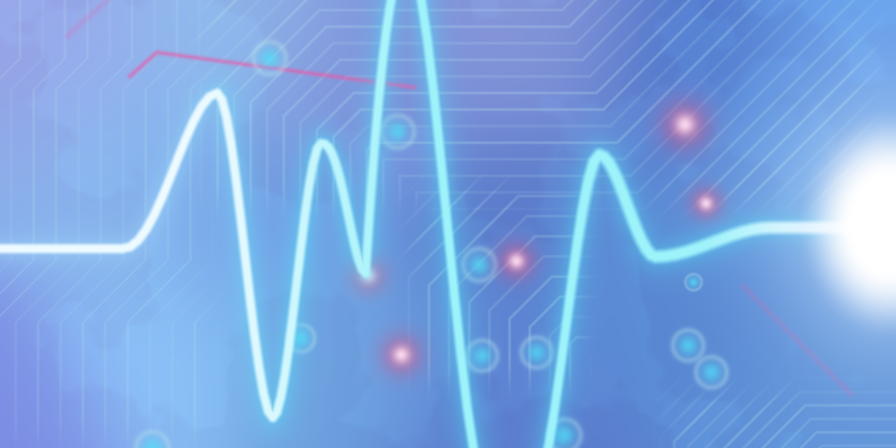
Reproduce this background procedurally as a WebGL 2 fragment shader.

```glsl
#version 300 es
precision highp float;
// A glowing pulse line over blue circuit traces, soft map shapes and light nodes.
uniform vec2 u_resolution;
out vec4 outColor;

// Canvas units: x runs 0..2, y runs 0..1.
const float PULSE_WIDTH = 0.0125;
const float PULSE_GLOW = 0.024;
const float TRACE_SPACING = 0.037;
const float TRACE_WIDTH = 0.0030;
const float TRACE_ALPHA = 0.32;
const float POOL_SIZE = 0.23;
const int PULSE_STEPS = 12;
const vec2 FLARE_CENTER = vec2(1.985, 0.50);
const vec3 TRACE_COLOR = vec3(0.72, 0.88, 0.93);
const vec3 CYAN = vec3(0.32, 0.87, 0.97);
const vec3 PINK = vec3(0.91, 0.36, 0.66);
const vec3 RED = vec3(0.88, 0.30, 0.50);

// Broad colour pools of the backdrop.
const vec2 POOL_POS[16] = vec2[16](
  vec2(0.08, 0.92), vec2(0.25, 0.58), vec2(0.36, 0.25), vec2(0.0, 0.1),
  vec2(0.52, 0.92), vec2(0.85, 0.82), vec2(0.75, 0.2), vec2(1.12, 0.5),
  vec2(1.18, 0.92), vec2(1.55, 0.85), vec2(1.5, 0.3), vec2(1.85, 0.1),
  vec2(1.92, 0.9), vec2(1.12, 0.1), vec2(1.75, 0.6), vec2(0.55, 0.5));
const vec3 POOL_COLOR[16] = vec3[16](
  vec3(0.59, 0.65, 0.91), vec3(0.54, 0.71, 0.93), vec3(0.55, 0.77, 0.97), vec3(0.49, 0.56, 0.90),
  vec3(0.56, 0.72, 0.92), vec3(0.50, 0.57, 0.86), vec3(0.43, 0.64, 0.88), vec3(0.35, 0.49, 0.80),
  vec3(0.53, 0.60, 0.86), vec3(0.31, 0.47, 0.80), vec3(0.35, 0.54, 0.83), vec3(0.38, 0.59, 0.86),
  vec3(0.41, 0.63, 0.92), vec3(0.36, 0.49, 0.81), vec3(0.42, 0.63, 0.89), vec3(0.43, 0.60, 0.88));

// Pulse knots: x, y and the easing power of the stroke that follows.
const vec3 PULSE[13] = vec3[13](
  vec3(-0.1, 0.445, 1.0), vec3(0.273, 0.445, 1.1), vec3(0.485, 0.792, 1.0),
  vec3(0.609, 0.068, 1.0), vec3(0.717, 0.680, 1.25), vec3(0.816, 0.391, 0.55),
  vec3(0.909, 1.10, 1.0), vec3(1.088, -0.1, 1.0), vec3(1.19, -0.1, 1.0),
  vec3(1.338, 0.654, 1.0), vec3(1.464, 0.427, 1.0), vec3(1.72, 0.492, 1.0), vec3(2.1, 0.492, 1.0));

// Nodes: x, y and radius.
const vec3 NODES[11] = vec3[11](
  vec3(0.602, 0.870, 0.036), vec3(0.888, 0.706, 0.036), vec3(1.070, 0.409, 0.036),
  vec3(1.076, 0.206, 0.034), vec3(1.198, 0.213, 0.034), vec3(1.536, 0.229, 0.034),
  vec3(1.588, 0.169, 0.034), vec3(1.260, 0.028, 0.036), vec3(0.672, 0.245, 0.03),
  vec3(0.34, 0.0, 0.036), vec3(1.548, 0.370, 0.018));
const vec3 SPARKS[5] = vec3[5](
  vec3(1.529, 0.722, 0.055), vec3(1.576, 0.546, 0.036), vec3(1.153, 0.417, 0.042),
  vec3(0.896, 0.208, 0.046), vec3(0.822, 0.385, 0.040));

float hash(vec2 p) { return fract(sin(dot(p, vec2(127.1, 311.7))) * 43758.5453); }

float noise(vec2 p) {
  vec2 i = floor(p), f = fract(p);
  f = f * f * (3.0 - 2.0 * f);
  return mix(mix(hash(i), hash(i + vec2(1, 0)), f.x),
             mix(hash(i + vec2(0, 1)), hash(i + vec2(1, 1)), f.x), f.y);
}

float segment(vec2 p, vec2 a, vec2 b) {
  vec2 d = b - a;
  return length(p - a - d * clamp(dot(p - a, d) / dot(d, d), 0.0, 1.0));
}

float box(vec2 p, vec2 lo, vec2 hi) {
  vec2 m = smoothstep(lo - 0.05, lo + 0.05, p) * (1.0 - smoothstep(hi - 0.05, hi + 0.05, p));
  return m.x * m.y;
}

// Parallel lines along the level sets of a field.
float traces(float field, float spacing, float px) {
  float d = abs(fract(field / spacing) - 0.5) * spacing;
  float keep = 0.4 + 0.6 * hash(vec2(floor(field / spacing), 3.0));
  return keep * (1.0 - smoothstep(TRACE_WIDTH - px, TRACE_WIDTH + px, d));
}

// Left wall, slanted corner and flat top.
float bevel(vec2 q, float top) { return max(max(-q.x, top), (q.y - q.x) * 0.707 + 0.02); }

float pulseDistance(vec2 p) {
  float d = 1.0;
  for (int i = 0; i < 12; i++) {
    vec3 a = PULSE[i], b = PULSE[i + 1];
    if (p.x < a.x - 0.2 || p.x > b.x + 0.2) continue;
    vec2 last = a.xy;
    for (int k = 1; k <= PULSE_STEPS; k++) {
      float t = float(k) / float(PULSE_STEPS);
      vec2 next = vec2(mix(a.x, b.x, t), mix(a.y, b.y, smoothstep(0.0, 1.0, pow(t, a.z))));
      d = min(d, segment(p, last, next));
      last = next;
    }
  }
  return d;
}

void main() {
  vec2 p = gl_FragCoord.xy / u_resolution * vec2(2.0, 1.0);
  float px = 1.0 / u_resolution.y;

  // Backdrop with faint land shapes.
  vec4 sum = vec4(0.0);
  for (int i = 0; i < 16; i++) {
    vec2 q = (p - POOL_POS[i]) / POOL_SIZE;
    sum += vec4(POOL_COLOR[i], 1.0) * exp(-dot(q, q));
  }
  vec3 color = sum.rgb / sum.a;
  float land = noise(p * 4.5) * 0.65 + noise(p * 13.0) * 0.25 + noise(p * 34.0) * 0.1;
  color += vec3(0.01, 0.025, 0.02) * (smoothstep(0.46, 0.54, land) - 0.5);

  // Circuit traces in four nested groups.
  vec2 q = p - vec2(0.80, 0.70);
  float upper = bevel(q, min(q.y, (q.y - q.x + 0.57) * 0.707));
  float wire = traces(upper, TRACE_SPACING, px) * box(p, vec2(0.45, 0.55), vec2(1.94, 1.1));
  q = p - vec2(1.25, 0.27);
  wire += traces(bevel(q, q.y), 0.045, px) * box(p, vec2(0.92, 0.15), vec2(1.3, 0.58));
  q = p - vec2(1.85, -0.1);
  wire += traces(bevel(q, q.y), 0.03, px) * box(p, vec2(1.5, -0.1), vec2(2.1, 0.12));
  float bent = p.x + clamp(0.42 - p.y, 0.0, 0.14) - clamp(p.y - 0.8, 0.0, 0.07);
  wire += 0.7 * traces(bent, 0.05, px) * box(p, vec2(-0.1, 0.03), vec2(0.46, 1.1));
  color = mix(color, TRACE_COLOR, TRACE_ALPHA * min(wire, 1.0));

  // Pink wires.
  float pink = min(segment(p, vec2(0.29, 0.83), vec2(0.35, 0.883)),
                   segment(p, vec2(0.35, 0.883), vec2(0.925, 0.805)));
  float faint = min(segment(p, vec2(0.15, 0.92), vec2(0.24, 1.0)),
                    segment(p, vec2(1.66, 0.36), vec2(1.9, 0.12)));
  color = mix(color, PINK, 0.6 * exp(-pink * pink / 3e-5) + 0.2 * exp(-faint * faint / 5e-5));

  // Cyan nodes with rims, then red sparks.
  for (int i = 0; i < 11; i++) {
    float r = length(p - NODES[i].xy) / NODES[i].z;
    color = mix(color, CYAN, 0.7 * exp(-r * r * 2.5));
    color = mix(color, TRACE_COLOR, 0.35 * exp(-pow((r - 1.0) * 5.0, 2.0)));
  }
  for (int i = 0; i < 5; i++) {
    float r = length(p - SPARKS[i].xy) / SPARKS[i].z;
    color = mix(color, RED, 0.55 * exp(-r * r));
    color = mix(color, vec3(1.0, 0.88, 0.95), 0.9 * exp(-r * r * 6.0));
  }

  // Pulse: cyan halo and pale core, whiter at both ends.
  float d = pulseDistance(p);
  float width = PULSE_WIDTH * (1.0 + 0.35 * smoothstep(1.25, 1.35, p.x));
  float tint = smoothstep(0.4, 1.0, p.x) * (1.0 - smoothstep(1.55, 1.85, p.x));
  vec3 core = mix(vec3(0.93, 0.98, 1.0), vec3(0.62, 0.95, 0.98), tint);
  vec3 halo = mix(vec3(0.62, 0.84, 0.98), CYAN, smoothstep(0.3, 0.7, p.x));
  color = mix(color, halo, 0.7 * exp(-d / PULSE_GLOW));
  color = mix(color, core, 1.0 - smoothstep(width * 0.3, width * 1.1 + px, d));

  // White flare at the right end with a wide pale halo.
  float flare = length((p - FLARE_CENTER) * vec2(1.15, 0.9));
  color = mix(color, vec3(0.80, 0.90, 0.99), 0.7 * exp(-flare * flare / 0.065));
  color = mix(color, vec3(1.0), 1.0 - smoothstep(0.09, 0.24, flare));
  outColor = vec4(clamp(color, 0.0, 1.0), 1.0);
}
```
